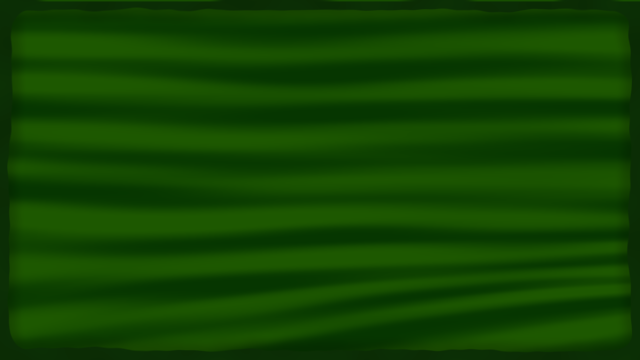
This background is drawn by a Shadertoy shader. Its source:

```glsl
vec2 cornerGradient(vec2 cell) {
    float angle = 6.2832 * fract(sin(dot(cell, vec2(127.1, 311.7))) * 43758.5);
    return vec2(cos(angle), sin(angle));
}

float gradientNoise(vec2 p) {
    vec2 cell = floor(p), f = fract(p);
    vec2 w = f * f * f * (f * (f * 6.0 - 15.0) + 10.0);
    vec2 e = vec2(1.0, 0.0);
    float low = mix(dot(cornerGradient(cell), f),
                    dot(cornerGradient(cell + e.xy), f - e.xy), w.x);
    float high = mix(dot(cornerGradient(cell + e.yx), f - e.yx),
                     dot(cornerGradient(cell + e.xx), f - e.xx), w.x);
    return mix(low, high, w.y);
}

float roundedBox(vec2 p, vec2 halfSize, float radius) {
    vec2 q = abs(p) - halfSize + radius;
    return length(max(q, 0.0)) + min(max(q.x, q.y), 0.0) - radius;
}

// Soft, nearly level brush strokes that fan upward in the lower part
float strokeTone(vec2 p) {
    float slant = 0.16 * (1.0 - smoothstep(0.08, 0.42, p.y));
    float height = p.y - slant * (p.x - 0.4);
    float bend = 0.45 * gradientNoise(vec2(p.x * 1.1, height * 4.0) + 3.7);
    float bands = cos(6.2832 * ((height - 0.935) / 0.122 + bend));

    // Long tapering wedges and faint bristle streaks
    float wedges = gradientNoise(vec2(p.x * 1.3, (height - 0.06 * p.x) * 9.0) + 11.3);
    float bristles = gradientNoise(vec2(p.x * 1.8, height * 36.0) + 27.1);
    float tone = 0.53 - 0.36 * bands + 0.6 * wedges + 0.13 * bristles;
    return smoothstep(-0.05, 1.05, tone);
}

void mainImage(out vec4 fragColor, in vec2 fragCoord) {
    vec2 p = fragCoord / iResolution.y;
    vec2 size = vec2(iResolution.x / iResolution.y, 1.0);

    vec3 color = mix(vec3(0.022, 0.21, 0.0), vec3(0.115, 0.345, 0.0), strokeTone(p));

    // Ragged painted border with rounded corners
    float ragged = 0.013 * gradientNoise(p * 6.0 + 5.2)
                 + 0.006 * gradientNoise(p * 19.0 + 8.4);
    float border = roundedBox(p - 0.5 * size, 0.5 * size - 0.028, 0.05) + ragged;
    color *= 1.0 - 0.18 * smoothstep(-0.045, 0.0, border);

    vec3 borderColor = vec3(0.043, 0.178, 0.018)
                     * (1.0 + 0.12 * gradientNoise(p * 9.0 + 2.6));
    float softness = max(0.0025, 1.0 / iResolution.y);
    color = mix(color, borderColor, smoothstep(-softness, softness, border));

    // Thin green slivers along the top edge
    float sliver = smoothstep(0.1, 0.25, gradientNoise(vec2(p.x * 3.5, 0.4)));
    sliver *= smoothstep(0.994, 0.998, p.y);
    color = mix(color, vec3(0.09, 0.31, 0.0), sliver);

    fragColor = vec4(color, 1.0);
}
```
